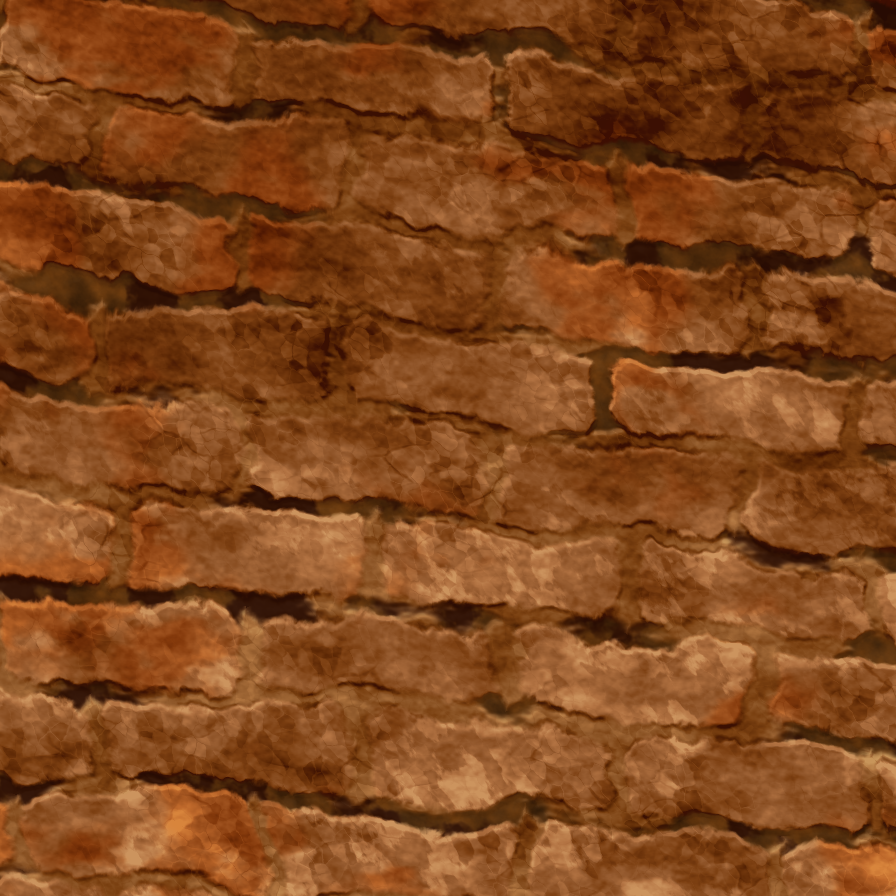
A Shadertoy shader for this texture:

```glsl
#define BRICK_SIZE vec2(0.285, 0.1117)
#define JOINT 0.0078
#define CORNER 0.018
#define RAGGED 0.055
#define LIGHT_GAIN 4.6
#define GRAIN 0.5
#define STAIN 3.6
#define FACET 0.55

const vec3 TONES[6] = vec3[6](
    vec3(0.23, 0.06, 0.01), vec3(0.37, 0.16, 0.02), vec3(0.49, 0.25, 0.07),
    vec3(0.58, 0.35, 0.18), vec3(0.70, 0.45, 0.26), vec3(0.80, 0.58, 0.37));
const vec3 MOSS = vec3(0.29, 0.16, 0.04);
const vec3 HOLE = vec3(0.14, 0.04, 0.01);

float hash(vec2 p) {
    vec3 q = fract(p.xyx * 0.1031);
    q += dot(q, q.yzx + 33.33);
    return fract((q.x + q.y) * q.z);
}

float noise(vec2 p) {
    vec2 i = floor(p), f = fract(p);
    f = f * f * (3.0 - 2.0 * f);
    return mix(mix(hash(i), hash(i + vec2(1, 0)), f.x),
               mix(hash(i + vec2(0, 1)), hash(i + vec2(1, 1)), f.x), f.y);
}

float fbm(vec2 p) {
    float sum = 0.0, amp = 0.5;
    for (int i = 0; i < 5; i++) {
        sum += amp * noise(p);
        p = mat2(1.6, 1.2, -1.2, 1.6) * p + 17.3;
        amp *= 0.5;
    }
    return sum;
}

// Sloping courses that level out toward the bottom; y runs downward
vec2 wallSpace(vec2 uv) {
    float down = 1.0 - uv.y;
    return vec2(uv.x, (down - 0.13 * uv.x) / (1.0 - 0.08 * uv.x) + 0.022);
}

// Signed distance to the nearest worn brick in a half bond
float brickDistance(vec2 w, out vec2 id, out float bed) {
    w += RAGGED * (vec2(fbm(w * 10.0), fbm(w * 10.0 + 40.0)) - 0.485);
    w += 0.45 * RAGGED * (vec2(fbm(w * 36.0 + 9.0), fbm(w * 36.0 + 70.0)) - 0.485);
    vec2 cell = w / BRICK_SIZE;
    float row = floor(cell.y);
    cell.x -= 0.42 * mod(row, 2.0) + 0.14 * (hash(vec2(row, 5.0)) - 0.5);
    id = floor(cell);
    vec2 halfSize = 0.5 * BRICK_SIZE - JOINT * (0.6 + 0.8 * hash(id + 31.0));
    vec2 q = abs((fract(cell) - 0.5) * BRICK_SIZE) - halfSize + CORNER;
    float openEnd = step(0.7, hash(vec2(floor(cell.x + 0.5), row) + 12.0));
    bed = max(smoothstep(-0.012, 0.006, q.y - q.x), openEnd);
    return length(max(q, 0.0)) + min(max(q.x, q.y), 0.0) - CORNER;
}

// Where mortar has fallen out, mostly in the horizontal beds
float openJoint(vec2 w, float bed) {
    return bed * smoothstep(0.47, 0.57, fbm(w * vec2(7.0, 13.0) + 3.0));
}

// Chipped angular faces: x is the tilt toward the light, y the broken edge
vec2 facets(vec2 p) {
    p += 0.9 * vec2(fbm(p * 0.8), fbm(p * 0.8 + 30.0));
    vec2 base = floor(p), owner = base;
    float near = 9.0, second = 9.0;
    for (int k = 0; k < 9; k++) {
        vec2 c = base + vec2(k % 3 - 1, k / 3 - 1);
        float dist = length(c + vec2(hash(c), hash(c + 57.0)) - p);
        if (dist < near) { second = near; near = dist; owner = c; }
        else second = min(second, dist);
    }
    float edge = smoothstep(0.0, 0.14, second - near);
    return vec2((hash(owner + 83.0) - 0.5) * edge, 1.0 - edge);
}

float relief(vec2 w, out float d, out vec2 id, out float bed) {
    d = brickDistance(w, id, bed);
    float mortar = 0.72 - 0.6 * openJoint(w, bed);
    float body = mix(mortar, 1.0, smoothstep(0.003, -0.008, d));
    return body + 0.75 * fbm(w * vec2(26.0, 38.0));
}

vec3 toneColor(float t) {
    t = clamp(t, 0.0, 4.999);
    int i = int(t);
    return mix(TONES[i], TONES[i + 1], fract(t));
}

void mainImage(out vec4 fragColor, in vec2 fragCoord) {
    vec2 uv = fragCoord / iResolution.xy;
    vec2 w = wallSpace(uv), id, idAbove;
    float d, dAbove, bed, bedAbove;

    // Light from above: upper edges catch it, undersides fall into shade
    float height = relief(w, d, id, bed);
    float slope = height - relief(w - vec2(0.0015, 0.0045), dAbove, idAbove, bedAbove);
    float brick = smoothstep(0.003, -0.006, d);
    float variety = hash(id + 3.7);

    // Tone: lamp falloff, brick variety, stains and grain
    float tone = 1.5 + 1.45 * (1.0 - uv.y) + LIGHT_GAIN * clamp(slope, -0.35, 0.3);
    tone += brick * (0.15 + 0.8 * (variety - 0.5));
    tone += STAIN * (fbm(w * vec2(11.0, 15.0) + 50.0) - 0.485);
    tone += GRAIN * (noise(uv * 190.0) + noise(uv * 95.0 + 8.0) - 1.0);

    // Large and small chips, strongest where the face is broken
    float broken = smoothstep(0.38, 0.6, fbm(w * 8.0 + 75.0));
    vec2 coarse = facets(w * vec2(22.0, 30.0));
    vec2 fine = facets(mat2(0.8, 0.6, -0.6, 0.8) * w * vec2(75.0, 55.0) + 20.0);
    tone += FACET * (0.5 + broken) * (1.5 * coarse.x + 1.7 * fine.x);
    tone -= FACET * broken * broken * coarse.y * smoothstep(0.4, 0.55, fbm(w * 30.0));

    // Pale worn limewash, torn into streaks
    float pale = brick * smoothstep(0.5, 0.62, fbm(w * vec2(8.0, 12.0) + 91.0));
    float streak = smoothstep(0.44, 0.56, fbm(mat2(0.8, 0.6, -0.6, 0.8) * w * vec2(60.0, 32.0)));
    tone += pale * (0.2 + 1.2 * streak) * (1.1 - 0.7 * uv.y);

    // Sharp broken shadow line along the brick edges
    float rim = smoothstep(0.006, 0.0, abs(d + 0.001)) * (0.35 + 0.65 * bed);
    tone -= 1.5 * rim * smoothstep(0.46, 0.56, fbm(w * vec2(17.0, 22.0) + 140.0));
    vec3 color = toneColor(tone);

    // Warm burnt clay against dull tan mortar
    float burnt = brick * smoothstep(0.5, 0.66, fbm(w * 7.0 + 22.0) + 0.2 * (variety - 0.5));
    color *= mix(vec3(1.0), vec3(1.06, 0.9, 0.64), burnt * (1.0 - pale));
    color *= mix(vec3(0.98, 1.01, 0.95), vec3(1.0), brick);

    // Mossy crevices with deeper holes
    float crevice = openJoint(w, bed) * smoothstep(-0.005, 0.001, d);
    vec3 gap = MOSS * (0.4 + 1.3 * fbm(w * 45.0));
    gap = mix(gap, HOLE, smoothstep(0.48, 0.58, fbm(w * 18.0 + 60.0)));
    color = mix(color, gap, 0.85 * crevice);

    fragColor = vec4(clamp(color, 0.0, 1.0), 1.0);
}
```
